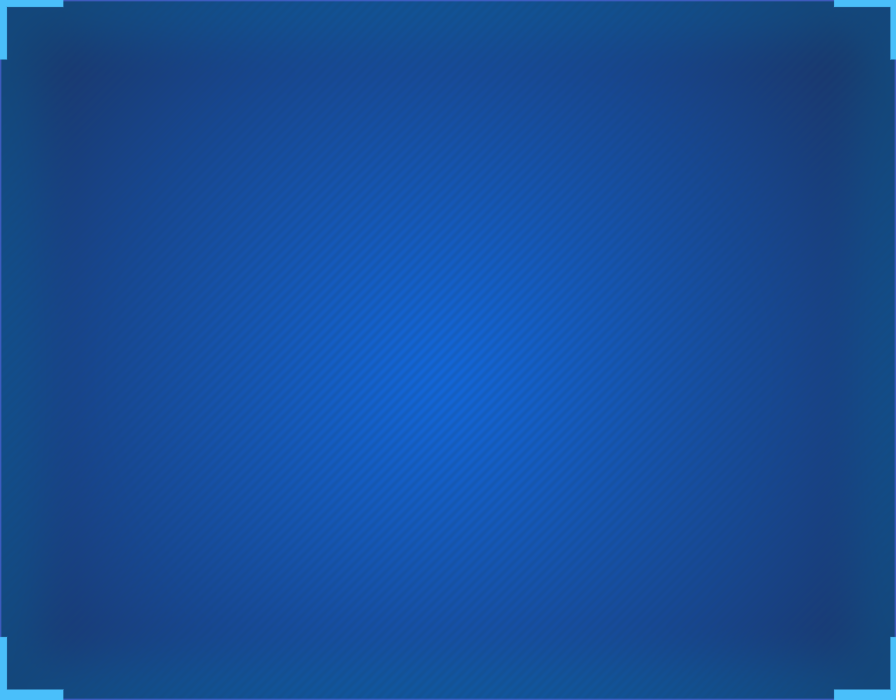
Give the GLSL for this background, as a WebGL 2 fragment shader.

```glsl
#version 300 es
precision highp float;
// A blue panel: a radial glow under fine diagonal stripes, a teal light along
// the rim, a hairline border and a bright bracket in each corner.
// Lengths are fractions of the canvas height; brackets use mirrored distances.

uniform vec2 u_resolution;
out vec4 outColor;

const vec3 CORE_COLOR = vec3(0.075, 0.400, 0.850);
const vec3 OUTER_COLOR = vec3(0.100, 0.205, 0.410);
const vec3 STRIPE_COLOR = vec3(0.100, 0.280, 0.440);
const vec3 RIM_COLOR = vec3(0.000, 0.480, 0.700);
const vec3 BORDER_COLOR = vec3(0.290, 0.380, 0.820);
const vec3 BRACKET_COLOR = vec3(0.290, 0.750, 0.980);

const vec2 GLOW_CENTER = vec2(0.490, 0.460);   // fraction of each axis
const float GLOW_RADIUS = 0.70;
const float GLOW_SOFTNESS = 0.05;
const float STRIPE_PERIOD = 0.010;
const float STRIPE_STRENGTH = 0.22;
const float RIM_WIDTH = 0.115;
const float RIM_STRENGTH = 0.27;
const float BORDER_WIDTH = 0.002;
const float BORDER_STRENGTH = 0.75;
const vec2 BRACKET_OFFSET = vec2(0.001, 0.0025);
const vec2 BRACKET_LENGTH = vec2(0.0895, 0.0875);
const vec2 BRACKET_THICKNESS = vec2(0.009, 0.0125);

const float TAU = 6.2831853;

// Coverage of a shape with signed distance d, smoothed over one pixel
float coverage(float d, float pixel) {
  return 1.0 - smoothstep(-0.5 * pixel, 0.5 * pixel, d);
}

// Radial blend with a rounded peak
vec3 radialGlow(vec2 p, vec2 center) {
  float r = length(vec2(distance(p, center), GLOW_SOFTNESS)) - GLOW_SOFTNESS;
  return mix(CORE_COLOR, OUTER_COLOR, clamp(r / GLOW_RADIUS, 0.0, 1.0));
}

// Rising diagonal stripes that fade out when finer than the pixel grid
float diagonalStripes(vec2 p, float pixel) {
  float across = (p.x - p.y) * inversesqrt(2.0);
  float wave = 0.5 + 0.5 * cos(TAU * across / STRIPE_PERIOD);
  float detail = 1.0 - smoothstep(0.4, 0.8, pixel / STRIPE_PERIOD);
  return mix(0.5, wave, detail);
}

// Light falling inward from all four sides
float rimLight(vec2 inset) {
  vec2 fade = clamp(1.0 - inset / RIM_WIDTH, 0.0, 1.0);
  fade *= fade * (3.0 - 2.0 * fade);
  return 1.0 - (1.0 - fade.x) * (1.0 - fade.y);
}

// Signed distance to an L shape measured from its corner
float bracketDistance(vec2 q) {
  vec2 past = q - BRACKET_LENGTH;
  vec2 depth = q - BRACKET_THICKNESS;
  return min(max(past.x, depth.y), max(past.y, depth.x));
}

void main() {
  float pixel = 1.0 / u_resolution.y;
  vec2 p = gl_FragCoord.xy * pixel;
  vec2 size = u_resolution * pixel;
  vec2 halfSize = 0.5 * size;
  vec2 inset = halfSize - abs(p - halfSize);

  // Surface
  vec3 color = radialGlow(p, GLOW_CENTER * size);
  color = mix(color, RIM_COLOR, RIM_STRENGTH * rimLight(inset));
  color = mix(color, STRIPE_COLOR, STRIPE_STRENGTH * diagonalStripes(p, pixel));

  // Border
  float border = coverage(min(inset.x, inset.y) - BORDER_WIDTH, pixel);
  color = mix(color, BORDER_COLOR, BORDER_STRENGTH * border);

  // Corner brackets
  vec2 corner = halfSize - abs(p - halfSize - BRACKET_OFFSET);
  float bracket = coverage(bracketDistance(corner), 1.5 * pixel);
  color = mix(color, BRACKET_COLOR, bracket);

  outColor = vec4(color, 1.0);
}
```
